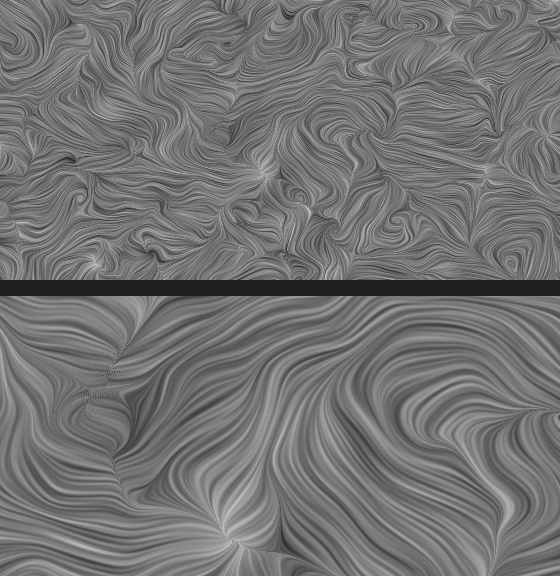
Top, the full canvas; bottom, a detail of the centre.
This pattern is drawn by a WebGL 1 fragment shader. Its source:

```glsl
precision highp float;
// Line integral convolution: fine grain is smeared along the streamlines of a
// random vector field, giving hair-like grey strands that bend around swirls,
// saddles, sources and sinks. Lengths are in units of the canvas height.

uniform vec2 u_resolution;

#define FLOW_SCALE 4.3      // large flow cells per canvas height
#define FLOW_ROUGHNESS 0.64 // strength of each finer flow octave
#define FLOW_STRETCH 1.35   // preference for horizontal strands
#define GRAIN_SCALE 287.0   // grain cells per canvas height
#define COARSE_SHARE 0.1    // share of the wider strands
#define STRAND_REACH 0.08   // smear distance to each side
#define MEAN_GREY 0.466
#define CONTRAST 1.87
#define SEED vec2(17.3, 41.7)

const int STEPS = 28;
const float PI = 3.14159265;

float hash(vec2 cell) {
  return fract(sin(dot(cell, vec2(127.1, 311.7))) * 43758.5453);
}

vec2 hash2(vec2 cell) {
  vec2 k = vec2(dot(cell, vec2(127.1, 311.7)), dot(cell, vec2(269.5, 183.3)));
  return fract(sin(k) * 43758.5453);
}

// Smooth scalar noise in 0..1
float grainNoise(vec2 p) {
  vec2 i = floor(p);
  vec2 f = fract(p);
  f = f * f * f * (f * (f * 6.0 - 15.0) + 10.0);
  return mix(mix(hash(i), hash(i + vec2(1.0, 0.0)), f.x),
             mix(hash(i + vec2(0.0, 1.0)), hash(i + vec2(1.0, 1.0)), f.x), f.y);
}

// Smooth vector noise in -1..1
vec2 vectorNoise(vec2 p) {
  vec2 i = floor(p);
  vec2 f = fract(p);
  f = f * f * f * (f * (f * 6.0 - 15.0) + 10.0);
  vec2 low = mix(hash2(i), hash2(i + vec2(1.0, 0.0)), f.x);
  vec2 high = mix(hash2(i + vec2(0.0, 1.0)), hash2(i + vec2(1.0, 1.0)), f.x);
  return 2.0 * mix(low, high, f.y) - 1.0;
}

// Unit direction of the flow: three rotated octaves of vector noise
vec2 flowDirection(vec2 p) {
  mat2 turn = mat2(0.8, 0.6, -0.6, 0.8);
  vec2 q = turn * p * FLOW_SCALE + SEED;
  vec2 flow = vec2(0.0);
  float strength = 1.0;
  for (int octave = 0; octave < 3; octave++) {
    flow += strength * vectorNoise(q);
    q = turn * q * 2.1 + SEED;
    strength *= FLOW_ROUGHNESS;
  }
  flow.x *= FLOW_STRETCH;
  return flow / (length(flow) + 1e-5);
}

// Fine grain with some wider grain mixed in; turned off the canvas axes
float grain(vec2 p) {
  p = mat2(0.96, 0.28, -0.28, 0.96) * p;
  float fine = grainNoise(p * GRAIN_SCALE);
  float coarse = grainNoise(p * GRAIN_SCALE * 0.34 + SEED);
  return mix(fine, coarse, COARSE_SHARE);
}

// Weighted grain (x) and total weight (y) along one side of a streamline
vec2 smear(vec2 p, float side) {
  vec2 total = vec2(0.0);
  float stepLength = STRAND_REACH / float(STEPS);
  for (int i = 1; i <= STEPS; i++) {
    p += side * stepLength * flowDirection(p);
    float weight = 0.5 + 0.5 * cos(PI * float(i) / float(STEPS + 1));
    total += weight * vec2(grain(p), 1.0);
  }
  return total;
}

void main() {
  vec2 p = gl_FragCoord.xy / u_resolution.y;
  vec2 total = vec2(grain(p), 1.0) + smear(p, 1.0) + smear(p, -1.0);
  float strand = total.x / total.y - 0.5;
  float grey = clamp(MEAN_GREY + CONTRAST * strand, 0.1, 0.82);
  gl_FragColor = vec4(vec3(grey), 1.0);
}
```
